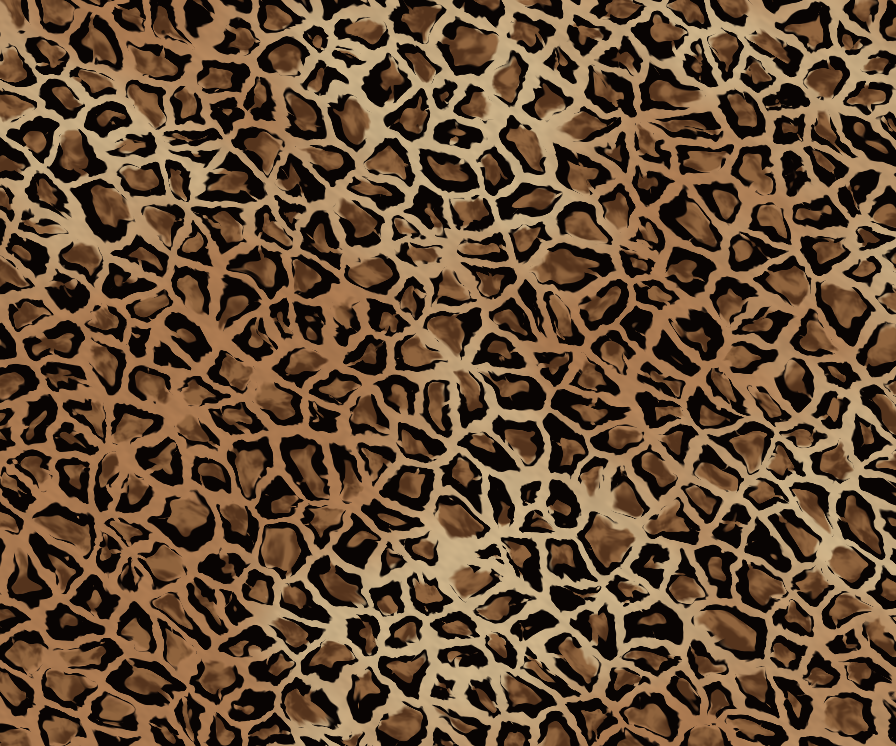
Reproduce this pattern procedurally as a Shadertoy shader.

```glsl
// Leopard fur: ragged dark rosettes with brown cores on tan and cream bands.

const float ROWS        = 17.0;   // rosettes per canvas height
const float JITTER      = 0.86;   // scatter of the rosette centres
const float STRETCH     = 1.13;   // elongation along the slanted axis
const float SLANT       = -0.62;  // direction of that axis, radians
const float GAP         = 0.080;  // fur between a rosette and its cell border
const float GAP_SPREAD  = 0.045;
const float CORE_DEPTH  = 0.225;  // border distance at which the core begins
const float CORE_SPREAD = 0.10;
const float CORE_TILT   = 0.30;   // pushes the core to one side
const float RAGGED      = 0.085;  // roughness of the outlines
const float ROUNDING    = 0.09;   // softening of the cell corners
const float CUT_WIDTH   = 0.055;  // half width of the breaks in a ring

const vec3 INK        = vec3(0.030, 0.014, 0.012);
const vec3 CORE_DARK  = vec3(0.33, 0.20, 0.11);
const vec3 CORE_LIGHT = vec3(0.56, 0.39, 0.24);
const vec3 FUR_TAN    = vec3(0.66, 0.47, 0.31);
const vec3 FUR_CREAM  = vec3(0.78, 0.68, 0.52);

vec2 hash2(vec2 p) {
    vec3 q = fract(p.xyx * vec3(0.1031, 0.1030, 0.0973));
    q += dot(q, q.yzx + 33.33);
    return fract((q.xx + q.yz) * q.zy);
}

float noise(vec2 p) {
    vec2 i = floor(p), f = fract(p);
    f = f * f * (3.0 - 2.0 * f);
    float low  = mix(hash2(i).x, hash2(i + vec2(1, 0)).x, f.x);
    float high = mix(hash2(i + vec2(0, 1)).x, hash2(i + vec2(1, 1)).x, f.x);
    return mix(low, high, f.y);
}

float fbm(vec2 p) {
    return 0.57 * noise(p) + 0.29 * noise(p * 2.1 + 17.0) + 0.14 * noise(p * 4.3 + 41.0);
}

float smoothMin(float a, float b, float k) {
    float h = max(k - abs(a - b), 0.0) / k;
    return min(a, b) - 0.25 * h * h * k;
}

vec2 cellCentre(vec2 cell) {
    return cell + 0.5 + JITTER * (hash2(cell) - 0.5);
}

// Finds the nearest cell, the offset from its centre and the rounded border distance.
float voronoiBorder(vec2 p, out vec2 cell, out vec2 offset) {
    vec2 home = floor(p);
    float best = 1e3;
    for (int y = -1; y <= 1; y++)
    for (int x = -1; x <= 1; x++) {
        vec2 c = home + vec2(x, y);
        vec2 v = p - cellCentre(c);
        if (dot(v, v) < best) { best = dot(v, v); cell = c; offset = v; }
    }
    float border = 1.0;
    for (int y = -2; y <= 2; y++)
    for (int x = -2; x <= 2; x++) {
        if (x == 0 && y == 0) continue;
        vec2 v = p - cellCentre(cell + vec2(x, y));
        float d = dot(0.5 * (offset + v), normalize(v - offset));
        border = smoothMin(border, d, ROUNDING);
    }
    return border;
}

// Signed distance to a break running outwards from the centre.
float breakDistance(vec2 v, float angle, float width) {
    vec2 u = vec2(cos(angle), sin(angle));
    return length(v - u * max(dot(v, u), 0.0)) - width;
}

void mainImage(out vec4 fragColor, in vec2 fragCoord) {
    vec2 uv = fragCoord / iResolution.y;
    float blur = 0.75 * ROWS / iResolution.y;

    // Slanted, stretched and gently warped rosette space
    float c = cos(SLANT), s = sin(SLANT);
    vec2 slanted = vec2(c * uv.x + s * uv.y, c * uv.y - s * uv.x);
    vec2 p = slanted * ROWS * vec2(1.0 / STRETCH, STRETCH);
    p += 0.45 * (vec2(noise(p * 0.9 + 5.0), noise(p * 0.9 + 71.0)) - 0.5);
    p += 0.16 * (vec2(noise(p * 3.3 + 13.0), noise(p * 3.3 + 37.0)) - 0.5);

    vec2 cell, offset;
    float border = voronoiBorder(p, cell, offset);
    vec2 sizeSeed = hash2(cell + 91.0), turnSeed = hash2(cell + 173.0);
    vec2 cutSeed = hash2(cell + 257.0);

    // Outline, off-centre core and ring breaks
    float rough = RAGGED * (noise(p * 7.0) - 0.5) + 0.5 * RAGGED * (noise(p * 14.0) - 0.5);
    float spot = border + rough - GAP - GAP_SPREAD * sizeSeed.x;
    float turn = 6.2832 * turnSeed.x;
    float tilt = CORE_TILT * dot(offset, vec2(cos(turn), sin(turn)));
    float core = border + tilt + 2.0 * RAGGED * (noise(p * 5.0 + 29.0) - 0.5)
               - CORE_DEPTH - CORE_SPREAD * sizeSeed.y;
    float firstCut = breakDistance(offset, turn + 0.8 * (cutSeed.x - 0.5), CUT_WIDTH * (1.7 * turnSeed.y - 0.4));
    float secondCut = breakDistance(offset, turn + 2.0 + 2.0 * cutSeed.x, CUT_WIDTH * (2.0 * cutSeed.y - 0.9));
    float cut = min(firstCut, secondCut) + 1.2 * rough;
    float ring = min(spot, min(-core, cut));

    // Fur: broad slanted bands with fine grain
    float band = fbm(slanted * vec2(2.6, 4.4) + 8.0);
    vec3 fur = mix(FUR_TAN, FUR_CREAM, smoothstep(0.32, 0.74, band));
    fur *= 1.0 + 0.07 * (noise(slanted * vec2(90.0, 180.0)) - 0.5) + 0.08 * (fbm(p * 1.7) - 0.5);

    // Mottled brown cores below the dark rings
    vec3 brown = mix(CORE_DARK, CORE_LIGHT, smoothstep(0.3, 0.72, fbm(p * 3.6 + 53.0)));
    vec3 color = mix(fur, brown, smoothstep(0.03, 0.12, spot));
    color = mix(color, INK, smoothstep(-blur, blur, ring));
    fragColor = vec4(color, 1.0);
}
```
